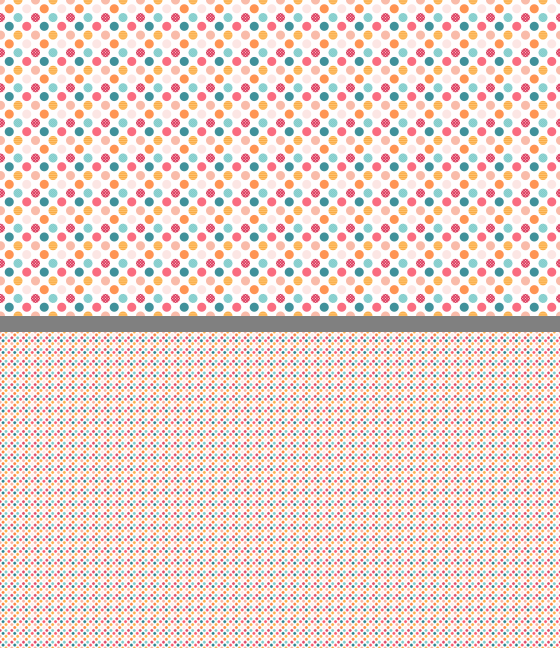
Top, the tile; bottom, the same tile 3 across and 3 down.
This pattern is drawn by a WebGL 2 fragment shader. Its source:

```glsl
#version 300 es
precision highp float;

#define REPEATS vec2(16.0, 9.0)
#define SHIFT vec2(0.056, 0.0)
#define DOT_RADIUS 0.515
#define STRIPE_PERIOD 0.21
#define STRIPE_DUTY 0.36
#define HATCH_PERIOD 0.17
#define SPOT_SPACING 0.32
#define SPOT_RADIUS 0.068
#define SAMPLES 4

uniform vec2 u_resolution;
out vec4 fragColor;

const vec3 PAPER = vec3(1.0, 0.998, 0.996);
const vec3 STRIPE = vec3(1.0, 0.80, 0.50);
const vec3 HATCH = vec3(0.62, 0.86, 0.85);
const vec3 SPOT = vec3(0.98, 0.78, 0.80);

// Two dot colours per row, four rows per repeat
const vec3 DOTS[8] = vec3[8](
  vec3(0.976, 0.733, 0.663),  // peach
  vec3(0.980, 0.675, 0.280),  // amber, striped
  vec3(1.000, 0.580, 0.325),  // orange
  vec3(0.988, 0.902, 0.894),  // blush
  vec3(0.855, 0.210, 0.355),  // crimson, spotted
  vec3(0.475, 0.780, 0.780),  // aqua, hatched
  vec3(0.250, 0.570, 0.605),  // teal
  vec3(0.980, 0.425, 0.500)   // pink
);

// Coverage of a shape with signed distance d
float fill(float d, float soft) {
  return clamp(0.5 - d / soft, 0.0, 1.0);
}

// Parallel bands, t measured across them
float bands(float t, float period, float duty, float soft) {
  float d = abs(fract(t / period) - 0.5) * period;
  return fill(d - 0.5 * duty * period, soft);
}

// Nearest point of a staggered lattice with unit row distance
vec2 latticePoint(vec2 p) {
  vec2 a = 2.0 * floor(0.5 * p + 0.5);
  vec2 b = 2.0 * floor(0.5 * p) + 1.0;
  return distance(p, a) < distance(p, b) ? a : b;
}

vec3 dotPattern(vec2 p, float soft) {
  vec2 center = latticePoint(p);
  vec2 local = p - center;
  vec2 slot = mod(center, 4.0);
  int kind = int(slot.y + 0.5) * 2 + int(slot.x * 0.5 + 0.25);
  vec3 ink = DOTS[kind];

  // Textures inside three of the dots
  if (kind == 1) {
    ink = mix(ink, STRIPE, bands(local.y, STRIPE_PERIOD, STRIPE_DUTY, soft));
  } else if (kind == 4) {
    vec2 s = local / (0.5 * SPOT_SPACING);
    float d = distance(s, latticePoint(s)) * 0.5 * SPOT_SPACING;
    ink = mix(ink, SPOT, fill(d - SPOT_RADIUS, soft));
  } else if (kind == 5) {
    float across = (local.x - local.y) * 0.7071;
    ink = mix(ink, HATCH, bands(across, HATCH_PERIOD, 0.45, soft));
  }
  return mix(PAPER, ink, fill(length(local) - DOT_RADIUS, soft));
}

void main() {
  // Four lattice rows per repeat, counted from the top
  vec2 scale = 4.0 * REPEATS / u_resolution;
  float soft = scale.y / float(SAMPLES);
  vec3 sum = vec3(0.0);

  // Average a grid of samples in each pixel
  for (int j = 0; j < SAMPLES; j++) {
    for (int i = 0; i < SAMPLES; i++) {
      vec2 jitter = (vec2(i, j) + 0.5) / float(SAMPLES) - 0.5;
      vec2 p = gl_FragCoord.xy + jitter;
      p.y = u_resolution.y - p.y;
      sum += dotPattern(p * scale - SHIFT, soft);
    }
  }
  fragColor = vec4(sum / float(SAMPLES * SAMPLES), 1.0);
}
```
